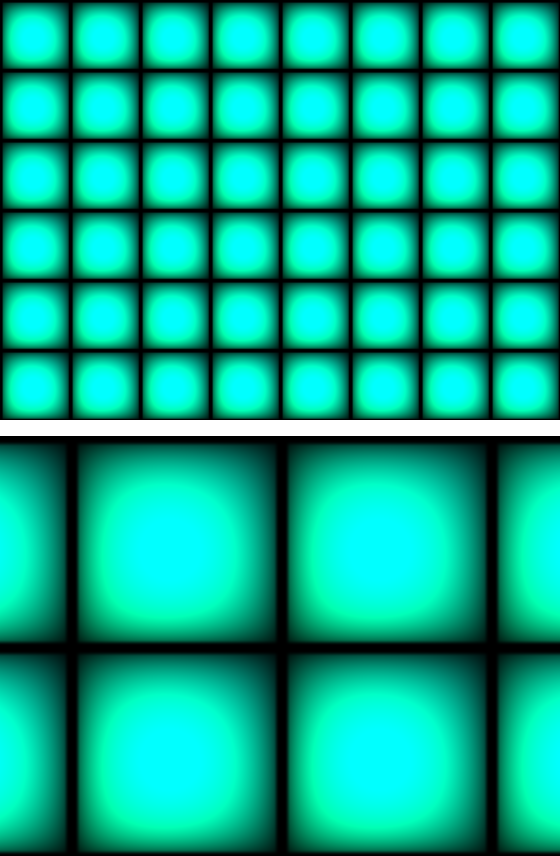
Top, the full canvas; bottom, a detail of the centre.
Write a WebGL 1 fragment shader that draws this pattern.

```glsl
precision highp float;
// Grid of glowing cyan-green square tiles separated by soft black lines.

uniform vec2 u_resolution;

const vec2 TILE_COUNT = vec2(8.0, 6.0);

// Rounded-square glow, zero on the tile border; lean moves its peak to the lower left.
float tileGlow(vec2 p, float lean) {
  vec2 q = p + lean * (1.0 - p * p);
  vec2 falloff = max(1.0 - q * q, 0.0);
  return pow(falloff.x * falloff.y, 0.66);
}

void main() {
  vec2 uv = gl_FragCoord.xy / u_resolution;

  // Tile coordinates from -1 to 1, with the lines slightly off the canvas border.
  vec2 p = 2.0 * fract(uv * TILE_COUNT + vec2(-0.01, 0.01)) - 1.0;

  // Green leans further than blue, leaving teal on the upper and right sides.
  float green = 1.43 * tileGlow(p, 0.13);
  float blue = 1.06 * tileGlow(p, 0.07);
  vec3 color = clamp(vec3(0.0, green, blue), 0.0, 1.0);

  // Black separating lines, never sharper than one pixel.
  vec2 pixel = TILE_COUNT / u_resolution;
  vec2 edge = 0.5 - 0.5 * abs(p);
  vec2 blur = max(vec2(0.014), 0.5 * pixel);
  vec2 inside = smoothstep(0.026 - blur, 0.026 + blur, edge);

  gl_FragColor = vec4(color * inside.x * inside.y, 1.0);
}
```
